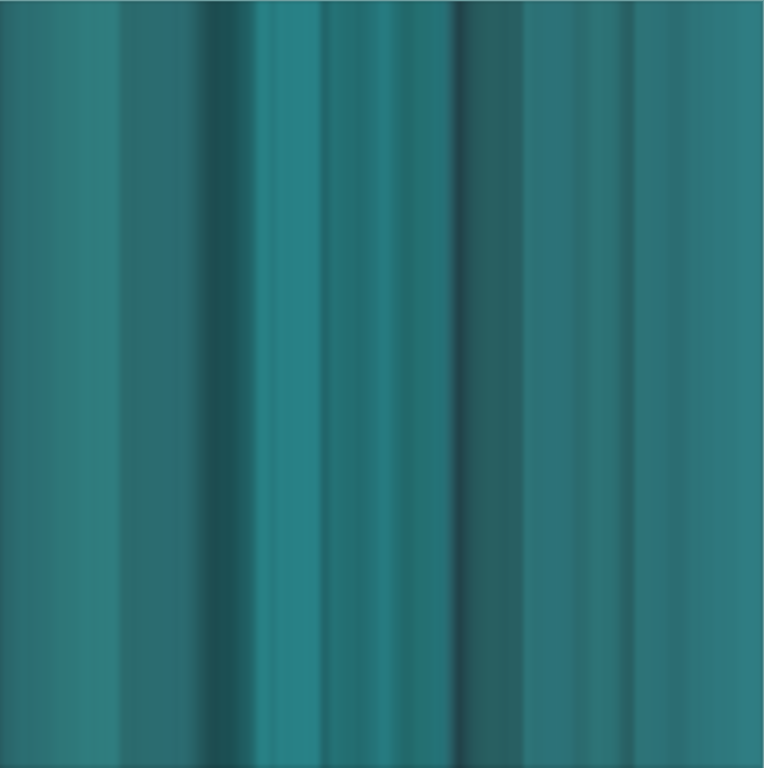
A Shadertoy shader for this background:

```glsl
// Teal curtain of soft vertical folds with fine streaks and a pale rim.

float hash(float n) {
    return fract(sin(n * 127.1) * 43758.5453);
}

// Smooth one-dimensional value noise, from -1 to 1.
float noise(float x) {
    float cell = floor(x);
    float f = fract(x);
    f = f * f * (3.0 - 2.0 * f);
    return 2.0 * mix(hash(cell), hash(cell + 1.0), f) - 1.0;
}

// Narrow crease with a rounded profile.
float crease(float x, float centre, float width) {
    float d = (x - centre) / width;
    return exp(-d * d);
}

// Flat band from a to b with separate softness at each side.
float band(float x, float a, float b, float softA, float softB) {
    return smoothstep(a - softA, a + softA, x)
         * (1.0 - smoothstep(b - softB, b + softB, x));
}

// Brightness of the cloth across its width.
float foldTone(float x) {
    float tone = 0.45;

    // Left panel, rising to a lit edge
    tone -= 0.075 * exp(-x * 45.0);
    tone += 0.05 * smoothstep(0.04, 0.145, x) * (1.0 - smoothstep(0.146, 0.164, x));

    // Shaded panel and its deep fold
    tone -= 0.03 * band(x, 0.157, 0.333, 0.006, 0.008);
    tone -= 0.105 * band(x, 0.257, 0.320, 0.022, 0.018);
    tone -= 0.02 * crease(x, 0.276, 0.010);

    // Bright centre with small creases
    tone += 0.055 * band(x, 0.336, 0.418, 0.006, 0.006);
    tone -= 0.035 * crease(x, 0.356, 0.006);
    tone -= 0.055 * crease(x, 0.425, 0.007);
    tone -= 0.030 * crease(x, 0.473, 0.018);
    tone += 0.030 * crease(x, 0.502, 0.014);
    tone -= 0.045 * crease(x, 0.530, 0.015);

    // Sharp dark fold with a long grey shadow
    float shadow = 0.075 + 0.105 * exp(-max(x - 0.603, 0.0) * 55.0);
    tone -= shadow * band(x, 0.591, 0.685, 0.012, 0.005);

    // Quiet right panel
    tone -= 0.035 * crease(x, 0.760, 0.013);
    tone -= 0.065 * smoothstep(0.795, 0.826, x) * (1.0 - smoothstep(0.826, 0.836, x));
    tone -= 0.030 * crease(x, 0.885, 0.018);
    tone += 0.035 * smoothstep(0.90, 0.99, x);
    return tone;
}

void mainImage(out vec4 fragColor, in vec2 fragCoord) {
    vec2 uv = fragCoord / iResolution.xy;

    // Fine vertical streaks over the broad folds
    float streaks = 0.010 * noise(uv.x * 48.0 + 3.0)
                  + 0.006 * noise(uv.x * 130.0 + 19.0);
    float tone = foldTone(uv.x) + streaks;

    // Cleaner teal in the middle, greyer cloth at the sides
    float pure = band(uv.x, 0.27, 0.583, 0.03, 0.008);
    float red = 0.175 + 0.25 * (tone - 0.45) - 0.033 * pure;
    float blue = tone + 0.016 + 0.012 * noise(uv.x * 22.0 + 7.0);
    vec3 color = vec3(red, tone, blue);

    // Slight shade inside the border, then the pale top and right rim
    float inset = min(min(uv.y, 1.0 - uv.y), 1.0 - uv.x);
    color *= 1.0 - 0.10 * (1.0 - smoothstep(0.001, 0.007, inset));
    float rim = smoothstep(0.9975, 0.999, max(uv.x, uv.y));
    color = mix(color, vec3(0.44, 0.63, 0.64), rim);

    fragColor = vec4(color, 1.0);
}
```
